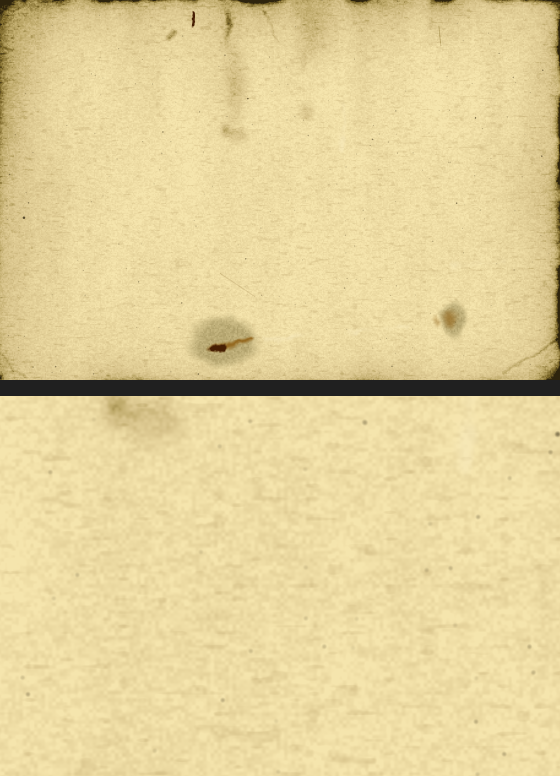
Top, the full canvas; bottom, a detail of the centre.
Write a Shadertoy shader that draws this texture.

```glsl
const vec3 PAPER = vec3(0.925, 0.855, 0.635);
const vec3 AGED = vec3(0.85, 0.77, 0.55);
const vec3 BROWN = vec3(0.74, 0.66, 0.41);
const vec3 DARK = vec3(0.50, 0.42, 0.17);
const vec3 SOOT = vec3(0.18, 0.14, 0.05);
const vec3 HALO = vec3(0.70, 0.64, 0.43);
const vec3 RUST = vec3(0.56, 0.37, 0.07);
const vec3 BURNT = vec3(0.28, 0.12, 0.01);
const vec3 CHALK = vec3(0.97, 0.92, 0.75);

float hash(vec2 p) {
    vec3 q = fract(p.xyx * vec3(0.1031, 0.1030, 0.0973));
    q += dot(q, q.yzx + 33.33);
    return fract((q.x + q.y) * q.z);
}

float noise(vec2 p) {
    vec2 i = floor(p), f = fract(p);
    f = f * f * (3.0 - 2.0 * f);
    return mix(mix(hash(i), hash(i + vec2(1, 0)), f.x),
               mix(hash(i + vec2(0, 1)), hash(i + vec2(1, 1)), f.x), f.y);
}

float fbm(vec2 p) {
    float sum = 0.0, amp = 0.5;
    for (int i = 0; i < 4; i++) {
        sum += amp * noise(p);
        p = mat2(1.6, 1.2, -1.2, 1.6) * p + 17.3;
        amp *= 0.5;
    }
    return sum;
}

// Soft ellipse, 1 inside and 0 outside
float blob(vec2 p, vec2 center, vec2 radius, float inner) {
    return 1.0 - smoothstep(inner, 1.0, length((p - center) / radius));
}

// Soft line segment
float stroke(vec2 p, vec2 a, vec2 b, float width) {
    vec2 ab = b - a;
    float along = clamp(dot(p - a, ab) / dot(ab, ab), 0.0, 1.0);
    return 1.0 - smoothstep(0.0, width, length(p - a - ab * along));
}

// Sparse round specks, at most one per grid cell
float specks(vec2 p, float cells, float share, float size) {
    vec2 id = floor(p * cells);
    vec2 center = 0.25 + 0.5 * vec2(hash(id + 3.1), hash(id + 7.7));
    float strength = step(hash(id + 23.0), share) * (0.3 + 0.7 * hash(id + 31.0));
    return strength * blob(fract(p * cells), center, vec2(size * cells), 0.1);
}

// Paper colour by age: 0 fresh, 1 aged, 2 brown, 3 dark
vec3 ageColor(float age) {
    vec3 c = mix(PAPER, AGED, min(age, 1.0));
    c = mix(c, BROWN, clamp(age - 1.0, 0.0, 1.0));
    c = mix(c, DARK, clamp(age - 2.0, 0.0, 1.0));
    return mix(c, SOOT, clamp(age - 3.0, 0.0, 1.0));
}

// Wide yellowing plus a thin ragged dark rim
float edgeAge(float d, float width, float tint, float rim, float rough) {
    return tint * exp(-d / width) + rim * rough * exp(-d / 0.008);
}

void mainImage(out vec4 fragColor, in vec2 fragCoord) {
    vec2 p = fragCoord / iResolution.y;
    float w = iResolution.x / iResolution.y;
    vec2 warp = vec2(fbm(p * 28.0), fbm(p * 28.0 + 40.0)) - 0.48;
    vec2 q = p + 0.03 * warp;

    // Broad mottling, then upright wash that fades downward
    float age = -0.12 + 0.35 * (noise(p * 3.5 + 2.0) - 0.5);
    age += (0.2 + 0.5 * p.y * p.y) * (noise(p * vec2(20, 4)) - 0.5);
    age += 0.25 * (fbm(p * 22.0) - 0.48);

    // Fine grain with short level fibres
    age += 0.75 * (noise(p * 310.0) - 0.5) + 0.4 * (noise(p * vec2(130, 260)) - 0.5);
    age += 0.3 * (noise(p * vec2(70, 190) + 4.0) - 0.5);
    age += 0.6 * smoothstep(0.72, 0.95, noise(p * vec2(60, 170) + 9.0));

    // Worn borders and corners
    float rough = smoothstep(0.2, 0.75, fbm(p * 18.0 + 5.0));
    float uneven = 0.65 + 0.7 * noise(p * 6.0 + 8.0);
    age += uneven * edgeAge(p.x, 0.09, 1.8, 0.8, rough);
    age += uneven * edgeAge(w - p.x, 0.06, 1.6, 5.0, rough);
    age += uneven * edgeAge(1.0 - p.y, 0.075, 1.7, 4.5, rough);
    age += uneven * edgeAge(p.y, 0.05, 1.2, 1.0, rough);
    age += 2.0 * rough * (exp(-length(p) / 0.03) + exp(-length(p - vec2(w, 0)) / 0.045));

    // Grey smudges
    float patchy = 0.4 + rough;
    age += 1.8 * patchy * blob(q, vec2(0.600, 0.655), vec2(0.030, 0.03), 0.1);
    age += 1.6 * patchy * blob(q, vec2(0.625, 0.637), vec2(0.035, 0.03), 0.1);
    age += 1.4 * patchy * blob(q, vec2(0.804, 0.705), vec2(0.035, 0.04), 0.1);
    age += 1.8 * blob(q, vec2(0.597, 0.93), vec2(0.015, 0.07), 0.1);
    age += 1.0 * blob(q, vec2(0.62, 0.77), vec2(0.05, 0.17), 0.0);
    age += 1.1 * blob(q, vec2(0.83, 0.93), vec2(0.08, 0.15), 0.0);
    age += 2.1 * stroke(p, vec2(0.445, 0.900), vec2(0.459, 0.915), 0.014);

    // Creases
    age += 1.1 * stroke(q, vec2(w - 0.15, 0.02), vec2(w, 0.11), 0.008);
    age += 0.7 * stroke(q, vec2(0.0, 0.07), vec2(0.06, 0.0), 0.008);
    age += 1.0 * stroke(p, vec2(0.58, 0.28), vec2(0.67, 0.22), 0.003);
    age += 1.5 * stroke(p, vec2(1.155, 0.93), vec2(1.16, 0.88), 0.003);
    age += 0.8 * stroke(q, vec2(0.69, 0.97), vec2(0.73, 0.89), 0.006);
    vec3 color = ageColor(max(age, -0.5));

    // Pale scuffs
    float scuff = stroke(q, vec2(0.70, 0.105), vec2(1.08, 0.145), 0.010);
    scuff += stroke(q, vec2(1.19, 0.295), vec2(1.33, 0.315), 0.014);
    scuff += stroke(q, vec2(0.905, 0.72), vec2(0.893, 0.61), 0.012);
    color = mix(color, CHALK, 0.6 * min(scuff, 1.0) * rough);

    // Two stains with rusty cores
    float halo = blob(q, vec2(0.588, 0.102), vec2(0.108, 0.078), 0.55);
    halo = max(halo, blob(q, vec2(1.192, 0.158), vec2(0.042, 0.055), 0.5));
    color = mix(color, HALO + 0.12 * (noise(p * 280.0) - 0.5), 0.85 * halo);
    float rust = stroke(q, vec2(0.555, 0.090), vec2(0.663, 0.104), 0.012);
    rust += 0.7 * blob(q, vec2(1.185, 0.160), vec2(0.028, 0.03), 0.1);
    rust += 0.4 * blob(q, vec2(1.145, 0.158), vec2(0.016, 0.02), 0.1);
    color = mix(color, RUST, 0.85 * min(rust, 1.0));
    float burnt = stroke(q, vec2(0.556, 0.089), vec2(0.587, 0.091), 0.010);
    burnt += stroke(q, vec2(0.502, 0.938), vec2(0.506, 0.962), 0.007);
    color = mix(color, BURNT, min(1.5 * burnt, 1.0));

    // Dirt
    float dirt = 0.8 * specks(p, 18.0, 0.07, 0.0035) + 0.35 * specks(p + 3.7, 45.0, 0.08, 0.003);
    dirt += blob(p, vec2(0.063, 0.427), vec2(0.005), 0.3);
    fragColor = vec4(mix(color, SOOT, 0.75 * min(dirt, 1.0)), 1.0);
}
```
